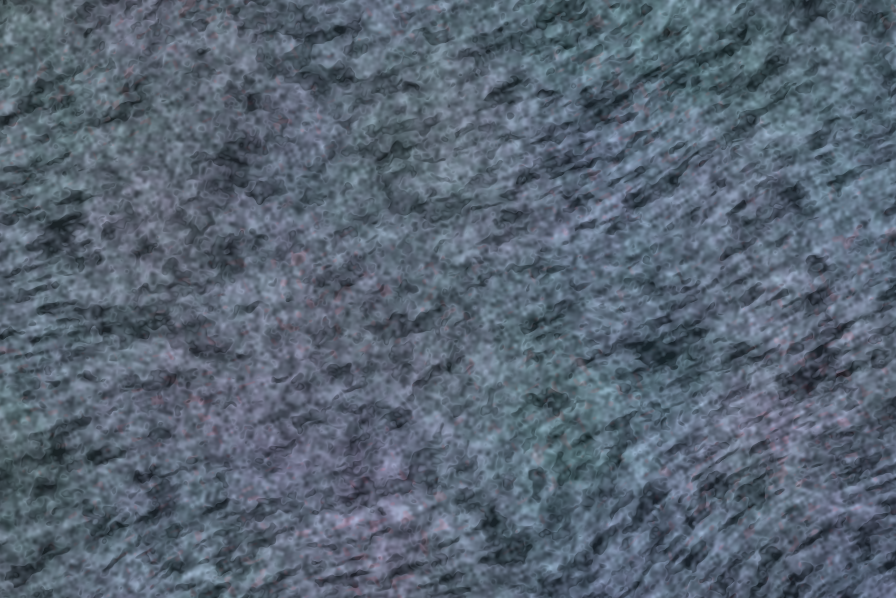
Reproduce this texture procedurally as a Shadertoy shader.

```glsl
// Polished blue-grey granite: ragged dark mineral clusters and fine streaks along a slanted, bending flow.

const vec3 DARK_MINERAL = vec3(0.16, 0.20, 0.23);
const vec3 PALE_MINERAL = vec3(0.48, 0.55, 0.62);
const vec3 VIOLET_SHIFT = vec3(0.016, -0.008, 0.009);
const vec3 TEAL_SHIFT = vec3(-0.012, 0.002, 0.008);
const vec3 MOSS_SHIFT = vec3(-0.003, 0.006, -0.015);
const vec3 RUST_SHIFT = vec3(0.050, -0.020, -0.026);
const float FLOW_ANGLE = 0.46;

// Integer hash of a lattice cell, 0 to 1
float hash(vec2 cell, float seed) {
    uvec2 q = uvec2(ivec2(cell)) * uvec2(1597u, 3797u);
    uint h = (q.x ^ (q.y << 7)) + uint(seed) * 7919u;
    h = (h ^ (h >> 15)) * 73244u + q.y * 2713u;
    h = (h ^ (h >> 13)) * 40503u;
    h = (h ^ (h >> 16)) * 60493u;
    h ^= h >> 15;
    return float(h & 65535u) / 65535.0;
}

// Smooth value noise, scaled to about zero mean and unit deviation
float noise(vec2 p, float seed) {
    vec2 cell = floor(p);
    vec2 f = fract(p);
    f = f * f * (3.0 - 2.0 * f);
    float low = mix(hash(cell, seed), hash(cell + vec2(1, 0), seed), f.x);
    float high = mix(hash(cell + vec2(0, 1), seed), hash(cell + vec2(1, 1), seed), f.x);
    return (mix(low, high, f.y) - 0.5) * 4.7;
}

// Layered noise that keeps unit deviation for any gain
float fbm(vec2 p, int octaves, float gain, float seed) {
    float sum = 0.0, energy = 0.0, weight = 1.0;
    for (int i = 0; i < octaves; i++) {
        sum += weight * noise(p, seed + float(i));
        energy += weight * weight;
        weight *= gain;
        p = mat2(0.96, 0.28, -0.28, 0.96) * p * 1.95 + 3.7;
    }
    return sum / sqrt(energy);
}

// Coordinates along and across the bending grain of the stone
vec2 flowCoords(vec2 p, float angle) {
    float c = cos(angle), s = sin(angle);
    vec2 q = vec2(c * p.x + s * p.y, c * p.y - s * p.x);
    q.y += 0.022 * fbm(p * 2.2, 2, 0.4, 11.0) - 0.07 * (p.x - 0.75) * (p.x - 0.75);
    return q;
}

// Fine two-way displacement that frays the outlines of the clusters
vec2 fray(vec2 p, float amount) {
    return amount * vec2(noise(p * 62.0, 15.0), noise(p * 62.0, 16.0));
}

// Brightness from 0 (dark mineral) to 1 (pale mineral)
float stoneTone(vec2 p, vec2 flow) {
    vec2 frayed = flow + fray(p, 0.004);
    float broad = fbm(flow * vec2(3.0, 7.0), 2, 0.6, 21.0);
    float clusters = fbm(frayed * vec2(19.0, 32.0), 3, 0.85, 31.0);
    float streaks = fbm(flow * vec2(20.0, 95.0), 2, 0.6, 41.0);
    float grain = fbm(p * 74.0, 2, 1.0, 51.0);
    float streaky = smoothstep(-0.4, 1.2, noise(p * 2.0, 61.0) + 1.2 * (p.x - 0.75));

    float field = 0.80 * clusters + 0.62 * grain + 0.16 * broad
                + mix(0.12, 0.50, streaky) * streaks;
    float dark = smoothstep(0.10, 1.35, field);
    float pale = 0.17 * grain + 0.04 * broad - 0.05 * clusters
               - mix(0.04, 0.10, streaky) * streaks;
    return 0.68 - 0.47 * dark + pale;
}

// Slow colour drift over the slab, plus tiny rusty flecks
vec3 mineralTint(vec2 p, vec2 flow) {
    float violet = fbm(p * 3.2, 3, 0.6, 71.0) + 0.5 * noise(p * 60.0, 76.0);
    float teal = fbm(p * 2.8, 3, 0.6, 81.0);
    float moss = 0.4 * noise(p * 4.0, 91.0) + 1.1 * (p.y - 0.5) - 0.9 * (p.x - 0.75);
    float fleck = noise(flow * vec2(85.0, 105.0), 95.0) + 0.3 * noise(p * 6.0, 97.0);
    return VIOLET_SHIFT * violet * 0.6 + TEAL_SHIFT * teal * 0.5 + MOSS_SHIFT * moss
         + RUST_SHIFT * smoothstep(1.4, 2.2, fleck);
}

void mainImage(out vec4 fragColor, in vec2 fragCoord) {
    vec2 p = fragCoord / iResolution.y;
    vec2 flow = flowCoords(p, FLOW_ANGLE);

    float tone = max(stoneTone(p, flow), -0.18);
    vec3 colour = mix(DARK_MINERAL, PALE_MINERAL, tone);
    colour += mineralTint(p, flow) * (0.5 + 0.6 * clamp(tone, 0.0, 1.0));

    // Gentle fall-off of the light towards the corners
    vec2 centred = fragCoord / iResolution.xy - 0.5;
    colour *= 1.03 - 0.18 * dot(centred, centred);

    fragColor = vec4(clamp(colour, 0.0, 1.0), 1.0);
}
```
